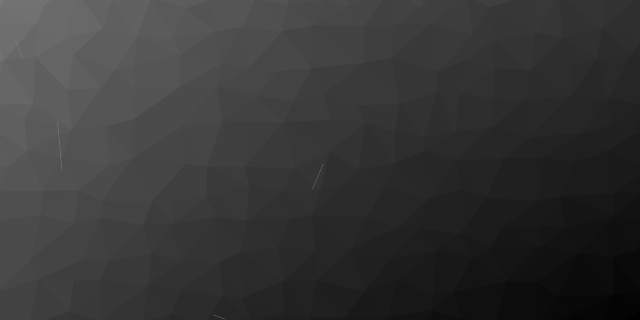
A WebGL 1 fragment shader for this background:

```glsl
precision highp float;
// Low-poly sheet of flat grey triangles, fading from light upper left to black lower right.
uniform vec2 u_resolution;

const vec2 GRID = vec2(18.0, 10.0);

vec2 hash2(vec2 p) {
  vec2 q = vec2(dot(p, vec2(127.1, 311.7)), dot(p, vec2(269.5, 183.3)));
  return fract(sin(q) * 43758.5);
}

// Grid corner pushed off its place
vec2 corner(vec2 cell) {
  return cell + 0.62 * (hash2(cell) - 0.5);
}

// Diagonal grey ramp, steeper toward the left
float ramp(vec2 uv) {
  float r = 1.0 - uv.x;
  float bottom = 0.005 + r * (0.18 + 0.07 * r);
  float top = 0.2 + r * (0.12 + 0.14 * r);
  return mix(bottom, top, uv.y);
}

// Signed distance to the line a-b, positive on its left
float edgeSide(vec2 p, vec2 a, vec2 b) {
  vec2 e = b - a, w = p - a;
  return (e.x * w.y - e.y * w.x) / length(e);
}

// Flat triangle as (tone * coverage, coverage)
vec2 facet(vec2 p, vec2 a, vec2 b, vec2 c, float pixel) {
  float inside = min(edgeSide(p, a, b), min(edgeSide(p, b, c), edgeSide(p, c, a)));
  float coverage = clamp(inside / pixel + 0.5, 0.0, 1.0);
  vec2 center = (a + b + c) / 3.0;
  float tone = ramp(center / GRID) * (1.0 + 0.06 * (hash2(center).x - 0.5));
  return vec2(tone, 1.0) * coverage;
}

// Hairline gap between two facets
float seam(vec2 p, vec2 a, vec2 b, float pixel) {
  vec2 e = b - a, w = p - a;
  float d = length(w - e * clamp(dot(w, e) / dot(e, e), 0.0, 1.0));
  return clamp((0.0008 - d) / pixel + 0.5, 0.0, 1.0);
}

void main() {
  vec2 uv = gl_FragCoord.xy / u_resolution;
  vec2 p = uv * GRID;
  float pixel = GRID.y / u_resolution.y;

  // Faint ramp underneath, then two facets for each nearby cell
  vec2 sum = vec2(ramp(uv), 1.0) * 0.001;
  for (int j = -1; j <= 1; j++) {
    for (int i = -1; i <= 1; i++) {
      vec2 cell = floor(p) + vec2(float(i), float(j));
      vec2 a = corner(cell);
      vec2 b = corner(cell + vec2(1.0, 0.0));
      vec2 c = corner(cell + vec2(1.0, 1.0));
      vec2 d = corner(cell + vec2(0.0, 1.0));
      // Split along the shorter diagonal
      if (distance(a, c) < distance(b, d)) {
        sum += facet(p, a, b, c, pixel) + facet(p, a, c, d, pixel);
      } else {
        sum += facet(p, a, b, d, pixel) + facet(p, b, c, d, pixel);
      }
    }
  }
  float tone = sum.x / sum.y;

  // A few light seams
  vec2 q = uv * vec2(2.0, 1.0);
  float thin = 1.0 / u_resolution.y;
  float seams = seam(q, vec2(0.047, 0.878), vec2(0.07, 0.818), thin);
  seams = max(seams, seam(q, vec2(0.18, 0.62), vec2(0.193, 0.471), thin));
  seams = max(seams, seam(q, vec2(1.01, 0.487), vec2(0.977, 0.411), thin));
  seams = max(seams, seam(q, vec2(0.667, 0.016), vec2(0.703, 0.003), thin));
  tone = mix(tone, 0.55, 0.6 * seams);

  gl_FragColor = vec4(vec3(max(tone, 0.0)), 1.0);
}
```
